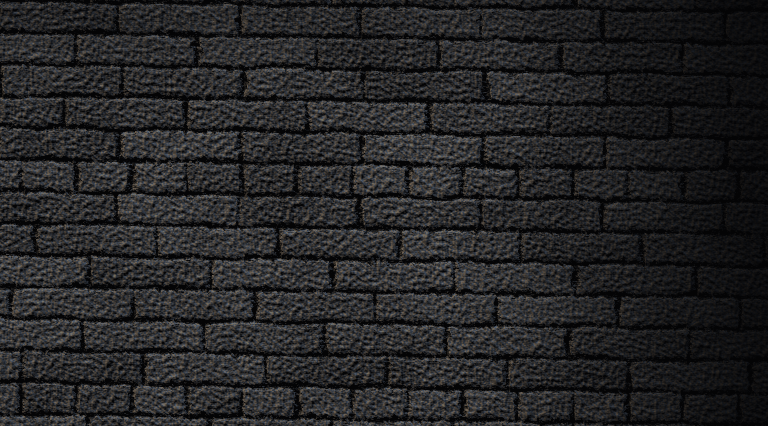
A Shadertoy shader for this texture:

```glsl
// Dark painted brick wall: long courses with a row of half bricks every seventh course.
// A height field (ragged boxes plus cellular grain) is embossed by light from above,
// with cool and warm fringes on the slopes, then dimmed towards the right side.

const float COURSE = 0.0746;     // course height, as a share of the canvas height
const float TILT = 0.015;        // downward slope of the courses
const float LONG_BRICK = 3.82;   // brick lengths, in courses
const float HALF_BRICK = 1.736;
const float JOINT = 0.05;        // half the joint width, in courses
const vec3 COOL = vec3(0.80, 1.00, 1.24);
const vec3 WARM = vec3(1.20, 1.03, 0.80);
const vec3 PAINT = vec3(1.03, 0.99, 1.01);
const vec3 SOOT = vec3(0.014, 0.015, 0.021);

// Bond shift of each course, from the top down
const float SHIFT[14] = float[14](-0.10, 2.38, 0.03, 2.04, -0.06, 0.69, -0.13,
                                  1.13, 2.85, 0.38, 2.60, 0.72, 0.69, 2.80);

vec2 hash2(vec2 p) {
    vec3 q = fract(vec3(p.xyx) * vec3(0.1031, 0.1030, 0.0973));
    q += dot(q, q.yzx + 33.33);
    return fract((q.xx + q.yz) * q.zy);
}

// Distance to the nearest scattered point
float cellular(vec2 p) {
    vec2 cell = floor(p);
    float nearest = 4.0;
    for (int j = -1; j <= 1; j++) {
        for (int i = -1; i <= 1; i++) {
            vec2 c = cell + vec2(i, j);
            vec2 r = c + hash2(c + 57.0) - p;
            nearest = min(nearest, dot(r, r));
        }
    }
    return sqrt(nearest);
}

// Layered sines, roughly -1 to 1
float waves(vec2 p) {
    float sum = 0.0, amp = 0.5;
    for (int i = 0; i < 4; i++) {
        sum += amp * sin(p.x + 1.7 * sin(p.y));
        p = mat2(1.2, 1.5, -1.5, 1.2) * p + 2.3;
        amp *= 0.6;
    }
    return sum;
}

float roundBox(vec2 p, vec2 halfSize, float radius) {
    vec2 d = abs(p) - halfSize + radius;
    return length(max(d, 0.0)) + min(max(d.x, d.y), 0.0) - radius;
}

float grainAt(vec2 p) {
    return 0.6 * cellular(p * vec2(5.0, 8.0)) + 0.4 * cellular(p * vec2(11.0, 15.0) + 9.0);
}

// Brick coverage in x, random tone of the brick in y
vec2 brickAt(vec2 p, float grain, float blur) {
    vec2 q = p + 0.035 * vec2(waves(p * 1.3), waves(p.yx * 1.1 + 4.0));
    float row = floor(q.y);
    float len = mod(row, 7.0) == 5.0 ? HALF_BRICK : LONG_BRICK;
    float x = (q.x - SHIFT[(int(row) + 14) % 14]) / len;
    vec2 local = vec2((fract(x) - 0.5) * len, fract(q.y) - 0.5);
    vec2 halfSize = vec2(0.5 * len, 0.5) - JOINT;
    float wear = 0.06 * waves(p * 2.3 + row) + 0.32 * (grain - 0.42);
    float d = roundBox(local, halfSize, 0.09) + wear;
    return vec2(1.0 - smoothstep(-blur, blur, d), hash2(vec2(floor(x), row) + 20.0).x);
}

float heightAt(vec2 p, float blur) {
    float grain = grainAt(p);
    float cover = brickAt(p, grain, blur).x;
    return 0.24 * cover + 0.46 * grain + 0.04 * waves(p * 3.0);
}

float lightAt(vec2 uv) {
    float side = mix(1.0, 0.16, smoothstep(0.55, 1.04, uv.x));
    float top = mix(1.0, 0.74, smoothstep(0.72, 1.0, uv.y));
    return side * top;
}

void mainImage(out vec4 fragColor, in vec2 fragCoord) {
    vec2 uv = fragCoord / iResolution.xy;
    vec2 p = vec2(fragCoord.x, iResolution.y - fragCoord.y) / (iResolution.y * COURSE);
    p.y -= 0.03 + TILT * p.x;
    float blur = max(0.045, 0.8 / (iResolution.y * COURSE));

    // Emboss: slopes that face up and left catch the light
    vec2 e = vec2(0.025, 0.05);
    float upper = heightAt(p - e, blur);
    float relief = heightAt(p + e, blur) - upper;
    float across = heightAt(p + vec2(e.x, -e.y), blur) - upper;

    // Painted surface: tone per brick, soft stains and grain; speckled mortar
    float grain = grainAt(p);
    vec2 brick = brickAt(p, grain, blur);
    float paint = 0.182 + 0.05 * (brick.y - 0.5) + 0.025 * waves(p * 0.8 + 3.0);
    float shade = brick.x * paint + 0.82 * relief;

    // Cool and warm fringes, strongest around the joints and on steep grain
    float fringe = smoothstep(-0.10, 0.10, across);
    vec3 tint = mix(PAINT, mix(COOL, WARM, fringe), mix(1.0, 0.8, brick.x));
    vec3 color = SOOT + tint * max(shade, 0.0) * lightAt(uv);
    fragColor = vec4(min(color, 0.44), 1.0);
}
```
